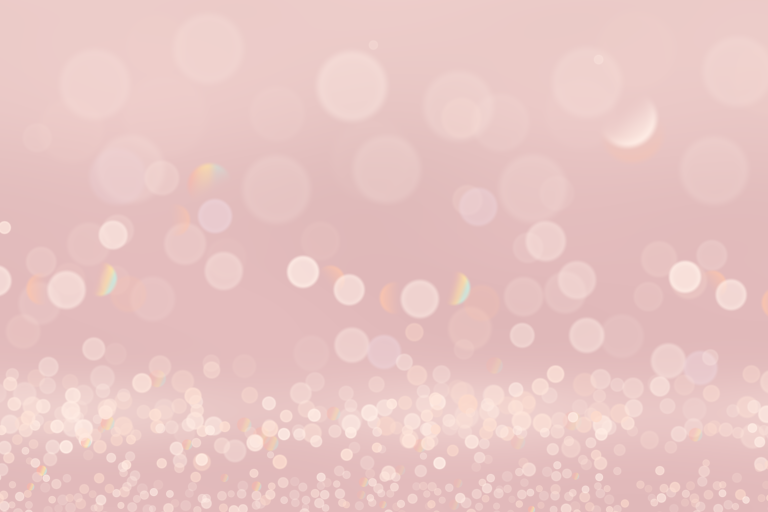
Give the GLSL for this background, as a Shadertoy shader.

```glsl
// Rose-pink bokeh: pale out-of-focus discs above a clumped band of glitter.
// Soft gradients make the backdrop; discs come from rows, a repeated cluster,
// and jittered grids whose cells shrink toward the bottom edge.
const vec3 ROSE = vec3(0.885, 0.728, 0.732);
const vec3 BLUSH = vec3(0.924, 0.797, 0.786);
const vec3 CREAM = vec3(1.0, 0.935, 0.905);
const vec3 PEACH = vec3(0.985, 0.770, 0.680);
const vec3 LILAC = vec3(0.940, 0.850, 0.880);
const float BAND_Y = 0.195;      // height of the glitter band
const float BAND_WIDTH = 0.075;
const float CLUMP_SPACING = 0.75;
const float RAINBOW_SHARE = 0.06;
const float RIM = 0.2;           // extra brightness at disc edges

vec3 hash3(vec2 p) {
    vec3 q = fract(p.xyx * vec3(0.1031, 0.1030, 0.0973));
    q += dot(q, q.yxz + 33.33);
    return fract((q.xxy + q.yzz) * q.zyx);
}

float corner(vec2 i, vec2 f, vec2 o) { return dot(hash3(i + o).xy * 2.0 - 1.0, f - o); }

float gradientNoise(vec2 p) {
    vec2 i = floor(p), f = fract(p), u = f * f * (3.0 - 2.0 * f);
    return mix(mix(corner(i, f, vec2(0, 0)), corner(i, f, vec2(1, 0)), u.x),
               mix(corner(i, f, vec2(0, 1)), corner(i, f, vec2(1, 1)), u.x), u.y);
}

// Brightest parts of the band, left and right of centre
float clump(float x) { return 0.5 + 0.5 * cos(6.2832 * (x - 0.17) / CLUMP_SPACING); }

// Coral through yellow to mint as t runs from -1 to 1
vec3 spectrum(float t) {
    vec3 warm = mix(vec3(0.98, 0.71, 0.66), vec3(1.0, 0.89, 0.65), smoothstep(-0.5, 0.4, t));
    return mix(warm, vec3(0.80, 0.90, 0.86), smoothstep(0.4, 0.9, t));
}

// Disc with a faint bright rim, softer when large; q is relative to its centre
void addDisc(inout vec3 col, vec2 q, float r, vec3 tint, float alpha) {
    float d = length(q), soft = r * (0.05 + 1.2 * r) + 0.6 / iResolution.y;
    float fill = 1.0 - smoothstep(r - soft, r + soft, d);
    col = mix(col, tint, alpha * fill * (1.0 - RIM + RIM * smoothstep(0.6, 0.95, d / r)));
}

// Disc lit only toward one side
void addCrescent(inout vec3 col, vec2 q, float r, vec2 dir, vec3 tint, float alpha) {
    addDisc(col, q, r, tint, alpha * smoothstep(-0.4, 1.0, dot(q, dir) / r));
}

// Jittered grid of discs, thinning away from a band (centre, half width)
void addScatter(inout vec3 col, vec2 p, float cell, float r, vec2 band, float density, float alpha, float clumping) {
    for (int k = 0; k < 9; k++) {
        vec2 id = floor(p / cell) + vec2(k % 3 - 1, k / 3 - 1);
        vec3 h = hash3(id + 900.0 * cell), v = hash3(id + 47.0);
        vec2 centre = (id + 0.5 + 0.8 * (h.xy - 0.5)) * cell;
        float away = (centre.y - band.x) / band.y;
        if (h.z > density * exp(-away * away) * mix(1.0, clump(centre.x), clumping)) continue;
        float radius = r * mix(0.7, 1.1, v.x);
        vec2 q = p - centre;
        vec3 tint = mix(CREAM, PEACH, 0.5 * v.z * v.z);
        if (v.z < RAINBOW_SHARE) tint = spectrum((q.x - 0.4 * q.y) / radius);
        addDisc(col, q, radius, tint, alpha * mix(0.25, 1.0, v.y));
    }
}

void addPaleRows(inout vec3 col, vec2 p) {
    for (int k = 0; k < 6; k++) {
        float i = float(k);
        float lean = 0.05 * max(0.0, sin(1.05 * (i - 2.0))) + 0.03 * exp(-4.0 * (i - 1.0) * (i - 1.0));
        vec2 high = vec2(0.186 + 0.251 * i - lean, 0.835 + 0.09 * exp(-0.25 * i) * sin(1.6 * i));
        vec2 low = vec2(0.255 + 0.285 * i - 0.08 * max(0.0, sin(1.05 * (i - 1.0))), 0.65 + 0.02 * cos(3.0 * i));
        addDisc(col, p - high, 0.068, CREAM, k == 2 ? 0.42 : 0.22);
        addDisc(col, p - low, 0.066, CREAM, 0.2);
    }
}

// One chain of bright lights, seen three times across the width
void addClusters(inout vec3 col, vec2 p) {
    for (int k = -1; k <= 1; k++) {
        float n = float(k);
        vec2 q = p - vec2(0.718 * n + 0.028 * n * n, 0.004 * n * n - 0.0137 * n);
        addCrescent(col, q - vec2(0.645, 0.453), 0.028, vec2(0.8, 0.6), PEACH, 0.8);
        addDisc(col, q - vec2(0.592, 0.469), 0.031, CREAM, 0.85);
        addDisc(col, q - vec2(0.682, 0.434), 0.030, CREAM, 0.7);
        addCrescent(col, q - vec2(0.773, 0.418), 0.031, vec2(-1.0, 0.0), PEACH, 0.85);
        addDisc(col, q - vec2(0.820, 0.416), 0.037, CREAM, 0.6);
        vec2 prism = q - vec2(0.885, 0.4375);
        addCrescent(col, prism, 0.033, vec2(1.2, -0.3), spectrum(prism.x / 0.033 - 0.4 * prism.y / 0.033), 1.0);
        addDisc(col, q - vec2(0.941, 0.408), 0.035, PEACH, 0.25);
        addDisc(col, q - vec2(1.127, 0.453), 0.037, CREAM, 0.4);
    }
}

void mainImage(out vec4 fragColor, in vec2 fragCoord) {
    vec2 p = fragCoord / iResolution.y;
    // Backdrop and glow behind the glitter
    vec3 col = mix(ROSE, BLUSH, smoothstep(0.42, 0.95, p.y));
    col += 0.035 * gradientNoise(p * vec2(2.0, 4.0) + 5.0);
    float away = (p.y - BAND_Y) / BAND_WIDTH;
    col = mix(col, CREAM, exp(-away * away) * mix(0.22, 0.42, clump(p.x)));
    // Large pale discs and upper accents
    addPaleRows(col, p);
    addScatter(col, p, 0.2, 0.075, vec2(0.8, 0.22), 0.7, 0.13, 0.0);
    addCrescent(col, p - vec2(1.235, 0.745), 0.062, vec2(0.2, -0.95), PEACH, 0.4);
    addCrescent(col, p - vec2(1.225, 0.77), 0.057, vec2(0.6, -0.8), CREAM, 0.95);
    addDisc(col, p - vec2(0.23, 0.655), 0.055, LILAC, 0.25);
    vec2 cap = p - vec2(0.41, 0.637);
    addCrescent(col, cap, 0.043, vec2(-0.5, 0.85), spectrum(cap.x / 0.043 + 0.5), 0.7);
    // Middle distance
    addScatter(col, p, 0.095, 0.040, vec2(0.47, 0.15), 0.8, 0.28, 0.3);
    addCrescent(col, p - vec2(0.34, 0.57), 0.031, vec2(1.0, 0.0), PEACH, 0.6);
    addDisc(col, p - vec2(0.42, 0.578), 0.033, LILAC, 0.6);
    addDisc(col, p - vec2(0.221, 0.541), 0.028, CREAM, 0.65);
    addDisc(col, p - vec2(0.934, 0.596), 0.037, LILAC, 0.45);
    addDisc(col, p - vec2(1.066, 0.529), 0.039, CREAM, 0.45);
    addClusters(col, p);
    for (int k = 0; k < 2; k++) {
        vec2 q = p - float(k) * vec2(0.618, -0.031);
        addDisc(col, q - vec2(0.6875, 0.326), 0.034, CREAM, 0.45);
        addDisc(col, q - vec2(0.75, 0.3125), 0.033, LILAC, 0.5);
        addDisc(col, p - vec2(1.02 + 0.126 * float(k), 0.345), 0.024 + 0.01 * float(k), CREAM, 0.5);
    }
    // Glitter, finer toward the bottom
    addScatter(col, p, 0.055, 0.022, vec2(0.235, 0.065), 0.9, 0.55, 0.3);
    addScatter(col, p, 0.037, 0.018, vec2(0.19, 0.055), 1.1, 0.9, 0.5);
    addScatter(col, p, 0.029, 0.013, vec2(0.15, 0.05), 1.0, 1.0, 0.5);
    addScatter(col, p, 0.021, 0.0095, vec2(0.03, 0.05), 0.9, 0.8, 0.1);
    fragColor = vec4(clamp(col, 0.0, 1.0), 1.0);
}
```
